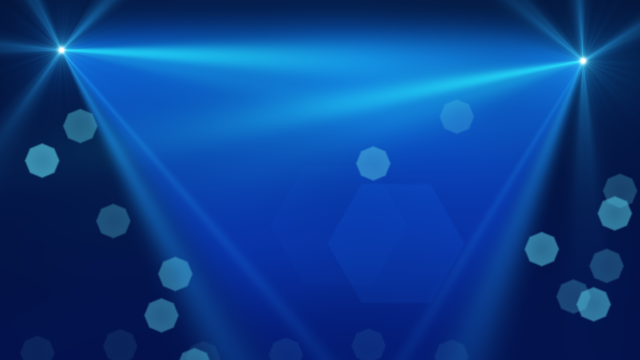
This background is drawn by a Shadertoy shader. Its source:

```glsl
// Two stage lamps cross their beams over a deep blue hall with drifting bokeh.
// Beams are Gaussians in the angle around each lamp, faded by distance and
// streaked by gradient noise; bokeh are soft polygons strung along curves.

#define LEFT_LAMP vec2(0.171, 0.861)
#define RIGHT_LAMP vec2(1.620, 0.831)
#define BEAM_COLOR vec3(0.10, 0.84, 0.96)
#define EDGE_COLOR vec3(0.08, 0.46, 0.84)
#define RAY_COLOR vec3(0.10, 0.46, 0.72)
#define BOKEH_COLOR vec3(0.33, 0.78, 0.88)
#define BOKEH_RADIUS 0.044
#define STREAK_AMOUNT 0.45

const float PI = 3.14159265;

vec2 hashGradient(vec2 cell) {
    float h = fract(sin(dot(cell, vec2(127.1, 311.7))) * 43758.5);
    return vec2(cos(2.0 * PI * h), sin(2.0 * PI * h));
}

float gradientNoise(vec2 p) {
    vec2 i = floor(p), f = p - i;
    vec2 u = f * f * f * (f * (f * 6.0 - 15.0) + 10.0);
    vec2 e = vec2(1.0, 0.0);
    float a = dot(hashGradient(i), f);
    float b = dot(hashGradient(i + e.xy), f - e.xy);
    float c = dot(hashGradient(i + e.yx), f - e.yx);
    float d = dot(hashGradient(i + e.xx), f - e.xx);
    return mix(mix(a, b, u.x), mix(c, d, u.x), u.y);
}

vec3 screen(vec3 base, vec3 light) {
    return base + (1.0 - base) * clamp(light, 0.0, 1.0);
}

// Angular Gaussian, all angles in degrees, safe across the wrap at 180.
float beam(float angle, float center, float width) {
    float d = mod(angle - center + 180.0, 360.0) - 180.0;
    return exp(-d * d / (width * width));
}

// Soft filled regular polygon with the given apothem.
float polygon(vec2 p, float sides, float apothem, float blur) {
    float sector = 2.0 * PI / sides;
    float a = atan(p.y, p.x + 1e-6) + sector * 0.5;
    float d = length(p) * cos(a - sector * floor(a / sector + 0.5));
    return 1.0 - smoothstep(apothem - blur, apothem + blur, d);
}

float degreesOf(vec2 q) {
    return degrees(atan(q.y, q.x));
}

// Part of the hall lit by a lamp, above its steep edge beam.
float litSide(vec2 q, float edge) {
    float a = degreesOf(q);
    return smoothstep(edge - 5.0, edge + 9.0, a) * (1.0 - smoothstep(5.0, 65.0, a));
}

// q points from the lamp, with +x toward the hall; aim = (main, edge, thin).
vec3 addLamp(vec3 col, vec2 q, vec3 aim, vec4 rays) {
    float d = length(q) + 1e-4, a = degreesOf(q);
    float spread = 0.12 / d;
    float streak = 1.0 + STREAK_AMOUNT * gradientNoise(q / d * 9.0 + aim.xy);

    float mainBeam = 0.62 * beam(a, aim.x, 3.2 + spread)
                   + 0.30 * beam(a, aim.x - 4.0, 9.0 + spread);
    col = screen(col, BEAM_COLOR * mainBeam * streak * exp(-1.1 * d * d));

    float edgeBeam = 0.85 * beam(a, aim.y, 4.2 + spread) * exp(-1.15 * d)
                   + 0.30 * beam(a, aim.z, 1.1 + spread) * exp(-0.9 * d);
    col = screen(col, EDGE_COLOR * edgeBeam * streak);

    float spill = 0.0;
    for (int i = 0; i < 4; i++) spill += beam(a, rays[i], 7.0 + spread);
    col = screen(col, RAY_COLOR * spill * streak * 0.75 * exp(-4.5 * d));

    // Halo and hot core
    col = screen(col, vec3(0.05, 0.38, 0.75) * 0.6 * streak * exp(-13.0 * d));
    col = screen(col, vec3(0.25, 0.85, 1.0) * exp(-55.0 * d));
    return screen(col, vec3(1.3 * exp(-d * d / 0.00009)));
}

vec3 addBokeh(vec3 col, vec2 p, vec2 center, float strength) {
    float shape = polygon(p - center, 8.0, BOKEH_RADIUS, 0.004);
    float rim = 0.9 + 0.1 * smoothstep(0.0, BOKEH_RADIUS, length(p - center));
    return mix(col, BOKEH_COLOR, shape * rim * strength);
}

void mainImage(out vec4 fragColor, in vec2 fragCoord) {
    vec2 p = fragCoord / iResolution.y;
    p.x += 0.5 * (16.0 / 9.0 - iResolution.x / iResolution.y);
    vec2 fromLeft = p - LEFT_LAMP;
    vec2 fromRight = vec2(RIGHT_LAMP.x - p.x, p.y - RIGHT_LAMP.y);

    // Dark hall and the blue wedge shared by both lamps
    vec3 col = mix(vec3(0.01, 0.07, 0.30), vec3(0.01, 0.075, 0.22), p.y);
    vec3 wedge = mix(vec3(0.015, 0.11, 0.46), vec3(0.03, 0.20, 0.65), smoothstep(0.0, 0.4, p.y));
    wedge = mix(wedge, vec3(0.04, 0.35, 0.78), smoothstep(0.35, 0.85, p.y));
    float lit = litSide(fromLeft, -60.0) * litSide(fromRight, -69.0);
    lit *= 1.0 - 0.85 * smoothstep(0.82, 1.0, p.y);
    col = mix(col, wedge, lit);
    col *= 1.0 + 0.10 * gradientNoise(p * 2.5);

    // Large faint lens hexagons
    for (int i = 0; i < 2; i++) {
        float k = float(i);
        float hexagon = polygon(p - vec2(1.10 - 0.16 * k, 0.324 + 0.05 * k), 6.0, 0.165, 0.004);
        col += vec3(0.005, 0.030, 0.045) * hexagon * (1.0 - 0.65 * k);
    }

    col = addLamp(col, fromLeft, vec3(-2.0, -61.0, -49.5), vec4(-124.0, 119.0, 47.0, 176.0));
    col = addLamp(col, fromRight, vec3(-10.0, -69.0, -58.8), vec4(-92.0, 150.0, 42.0, 86.0));

    // Bokeh: a swaying string at left, a hooked one at right
    for (int i = 0; i < 6; i++) {
        float k = float(i), turn = 2.0 * PI * k / 3.0;
        float c = cos(turn), s = sin(turn) * exp(-0.2 * k * k);
        vec2 swaying = vec2(0.141 + 0.088 * k + 0.082 * c - 0.10 * s, 0.664 - 0.137 * k - 0.014 * c + 0.028 * s);
        vec2 hooked = vec2(1.505 + 0.243 * (1.0 - exp(-0.45 * k)), 0.308 - 0.162 * sin(0.95 * k));
        col = addBokeh(col, p, swaying, 0.45 + 0.30 * s);
        col = addBokeh(col, p, hooked, 0.42 + 0.14 * cos(PI * k));
        // Dim row along the floor
        col = addBokeh(col, p, vec2(0.104 + 0.23 * k, 0.02 + 0.02 * sin(2.0 * k)), 0.10);
    }
    for (int i = 0; i < 2; i++) {
        float k = float(i);
        col = addBokeh(col, p, vec2(1.269 - 0.232 * k, 0.676 - 0.13 * k), 0.28 + 0.20 * k);
    }
    fragColor = vec4(clamp(col, 0.0, 1.0), 1.0);
}
```
